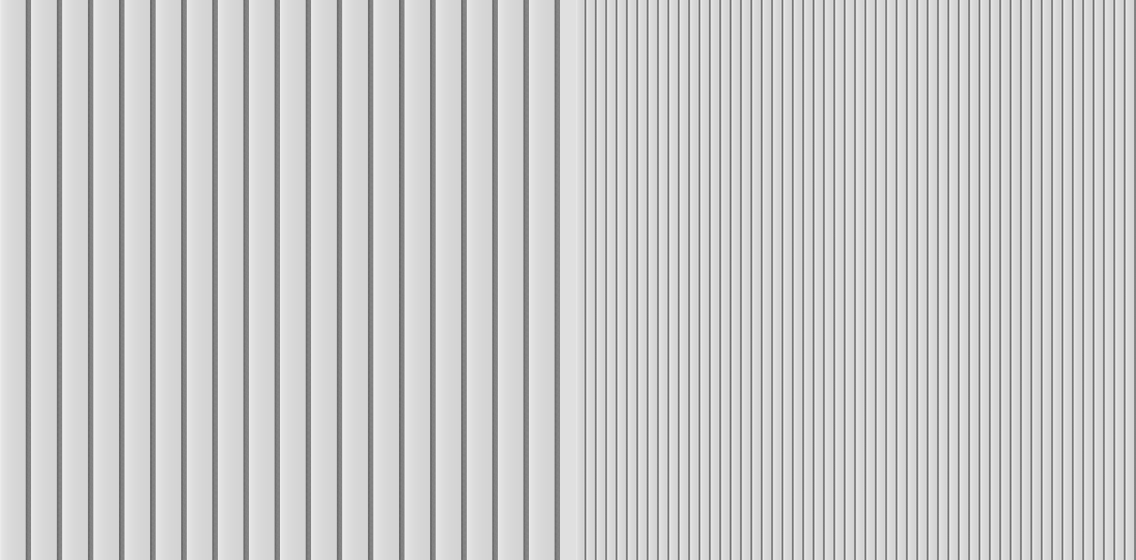
Left: one tile. Right: repeated 3 by 3.
Give the GLSL for this pattern, as a three.js fragment shader.

```glsl
// Eighteen pale grey vertical slats, softly lit from the left, with dark grooves between them.
varying vec2 vUv;

const float SLATS = 18.0;
const float TAU = 6.2831853;

// Fine grain from layered sines of whole frequencies, so that it wraps; range -1 to 1.
float grain(vec2 p) {
  float a = sin(TAU * (73.0 * p.x + 131.0 * p.y) + 2.0 * sin(TAU * 47.0 * p.y));
  float b = sin(TAU * (149.0 * p.x - 89.0 * p.y) + 2.0 * sin(TAU * 61.0 * p.x));
  return 0.5 * (a + b);
}

void main() {
  float across = fract(vUv.x * SLATS);

  // Slat face: bright left flank fading to a flat grey, with a thin lit edge
  float slat = 0.822 + 0.088 * exp(-3.0 * across);
  slat += 0.02 * (1.0 - smoothstep(0.02, 0.06, across));

  // Groove floor: shadow beside the slat on its left, faintly grained
  float groove = mix(0.425, 0.515, smoothstep(0.865, 0.9, across));
  groove += 0.01 * grain(vUv);

  // Wrapped distance to the groove, negative inside it
  float fromGroove = abs(fract(across + 0.5875) - 0.5) - 0.0875;
  float shade = mix(groove, slat, smoothstep(-0.018, 0.018, fromGroove));

  gl_FragColor = vec4(vec3(shade), 1.0);
}
```
